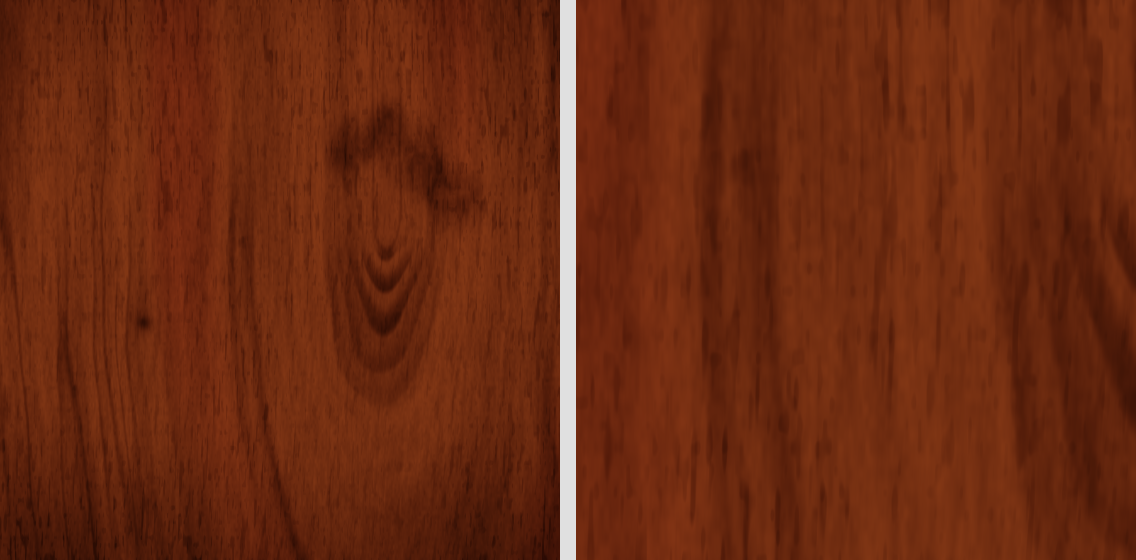
Left, the full canvas; right, a detail of the centre.
A WebGL 1 fragment shader for this texture:

```glsl
precision highp float;
// Polished reddish-brown wood: upright grain, nested growth arcs, a dark burl and a small knot.
uniform vec2 u_resolution;

const vec3 DARK_WOOD = vec3(0.17, 0.046, 0.012);
const vec3 MID_WOOD = vec3(0.34, 0.118, 0.039);
const vec3 LIGHT_WOOD = vec3(0.48, 0.197, 0.074);
const vec2 HEART = vec2(0.69, 0.62);
const vec2 KNOT = vec2(0.258, 0.423);

float hash(vec2 p) {
  vec3 q = fract(vec3(p.xyx) * 0.1031);
  q += dot(q, q.yzx + 33.33);
  return fract((q.x + q.y) * q.z);
}

float noise(vec2 p) {
  vec2 cell = floor(p);
  vec2 f = fract(p);
  f = f * f * (3.0 - 2.0 * f);
  float low = mix(hash(cell), hash(cell + vec2(1.0, 0.0)), f.x);
  float high = mix(hash(cell + vec2(0.0, 1.0)), hash(cell + 1.0), f.x);
  return mix(low, high, f.y);
}

float fbm(vec2 p) {
  float sum = 0.0;
  float weight = 0.533;
  for (int i = 0; i < 4; i++) {
    sum += weight * noise(p);
    p = p * 2.03 + 17.3;
    weight *= 0.5;
  }
  return sum;
}

float fallOff(float inner, float outer, float d) {
  return 1.0 - smoothstep(inner, outer, d);
}

float segmentDistance(vec2 p, vec2 a, vec2 b) {
  vec2 ab = b - a;
  return length(p - a - ab * clamp(dot(p - a, ab) / dot(ab, ab), 0.0, 1.0));
}

// Grain coordinate: straight above the heart, U-shaped below it.
float grainCoord(vec2 p) {
  vec2 d = p - HEART;
  d.y = min(d.y, 0.0) * 0.3;
  float wander = 0.035 * (noise(vec2(p.x * 4.0, p.y * 2.5) + 5.0) - 0.5);
  wander += 0.008 * (noise(vec2(p.x * 14.0, p.y * 8.0)) - 0.5);
  vec2 k = (p - KNOT) * vec2(24.0, 9.0);
  float bulge = 0.012 * k.x * exp(-dot(k, k));
  return sqrt(dot(d, d) + 0.0002) + wander + bulge;
}

// Thin meandering dark lines, broken up along their length.
float darkLines(vec2 g, float frequency, float width) {
  float n = noise(vec2(g.x * frequency, g.y * 0.9));
  float presence = smoothstep(0.35, 0.75, noise(g * vec2(9.0, 2.5) + 31.0));
  return fallOff(0.0, width, abs(n - 0.5)) * presence;
}

// Short upright flecks.
float pores(vec2 p, vec2 frequency, float threshold) {
  return smoothstep(threshold, threshold + 0.22, noise(p * frequency));
}

float heartArcs(vec2 p, float grain) {
  vec2 d = p - HEART;
  float phase = fract(grain * 47.0 + 0.7 * noise(p * vec2(16.0, 9.0)));
  float arc = smoothstep(0.1, 0.75, phase) * fallOff(0.78, 1.0, phase);
  float below = smoothstep(0.04, 0.1, -d.y) * fallOff(0.12, 0.5, -d.y);
  float tip = exp(-d.x * d.x / 0.0011) * fallOff(0.2, 0.34, -d.y);
  return arc * below * (0.3 * fallOff(0.06, 0.15, abs(d.x)) + 0.6 * tip);
}

float burl(vec2 p) {
  vec2 q = p + vec2(0.03, 0.07) * (vec2(fbm(p * 24.0), fbm(p * vec2(60.0, 9.0) + 8.0)) - 0.5);
  float d = min(segmentDistance(q, vec2(0.628, 0.74), vec2(0.7, 0.765)),
                segmentDistance(q, vec2(0.7, 0.765), vec2(0.815, 0.64)));
  float curl = fbm(q * vec2(38.0, 30.0) + 2.0 * noise(p * 20.0));
  return fallOff(0.005, 0.075, d) * (0.45 + 0.9 * curl);
}

float knot(vec2 p) {
  vec2 d = p - KNOT;
  float core = exp(-dot(d, d) / 0.00012);
  float halo = exp(-dot(d, d) / 0.0006);
  vec2 plume = (d - vec2(0.0, 0.035)) * vec2(90.0, 24.0);
  return 0.5 * core + 0.22 * halo + 0.18 * exp(-dot(plume, plume));
}

void main() {
  vec2 uv = gl_FragCoord.xy / u_resolution;
  float grain = grainCoord(uv);
  vec2 g = vec2(grain, uv.y + uv.x * 1.7);
  vec2 fibre = vec2(uv.x + 0.3 * (grain - abs(uv.x - HEART.x)), uv.y);

  // Broad bands, lines and fine fibres.
  float tone = 0.87;
  tone += 0.65 * (fbm(g * vec2(13.0, 0.8)) - 0.5);
  tone += 0.3 * (fbm(g * vec2(70.0, 2.0) + 40.0) - 0.5);
  tone += 0.28 * (fbm(fibre * vec2(170.0, 18.0)) - 0.5);
  tone += 0.12 * (noise(uv * vec2(330.0, 130.0)) - 0.5);
  tone -= 0.3 * darkLines(g, 19.0, 0.09);
  tone -= 0.22 * darkLines(g + 3.7, 43.0, 0.16);
  float poreZone = 0.4 + 0.9 * noise(uv * vec2(7.0, 3.0) + 12.0);
  tone -= 0.24 * poreZone * pores(fibre, vec2(210.0, 30.0), 0.68);
  tone -= 0.16 * poreZone * pores(fibre + 4.0, vec2(260.0, 75.0), 0.7);

  // Figure and shaded edges.
  tone -= 0.75 * heartArcs(uv, grain) + 0.52 * burl(uv) + knot(uv);
  vec2 fromCentre = uv - 0.5;
  tone -= 0.4 * smoothstep(0.1, 0.52, dot(fromCentre, fromCentre));
  tone -= 0.22 * fallOff(0.0, 0.28, uv.y);
  tone = clamp(tone, 0.0, 1.08);

  vec3 colour = mix(DARK_WOOD, MID_WOOD, min(tone / 0.55, 1.0));
  colour = mix(colour, LIGHT_WOOD, max(tone - 0.55, 0.0) / 0.45);
  float redness = smoothstep(0.4, 0.75, noise(g * vec2(8.0, 0.7) + 60.0));
  colour *= mix(vec3(1.0), vec3(0.99, 0.87, 0.92), redness);
  gl_FragColor = vec4(colour, 1.0);
}
```
